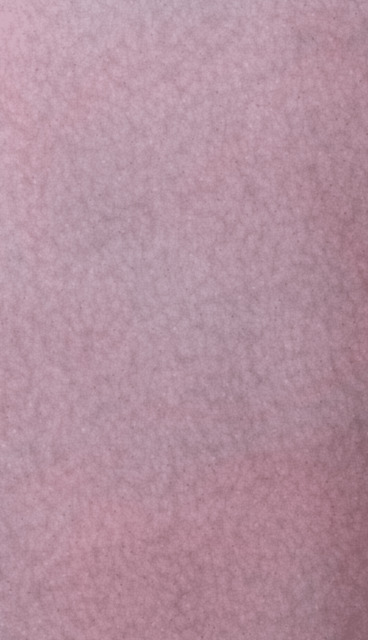
Write a Shadertoy shader that draws this texture.

```glsl
const vec3 SHADOW = vec3(0.53, 0.40, 0.44);
const vec3 MIDTONE = vec3(0.695, 0.555, 0.612);
const vec3 LIGHT = vec3(0.81, 0.69, 0.75);
const vec3 FLUSH = vec3(0.022, -0.016, -0.014);

vec2 hash2(vec2 p) {
    vec3 q = fract(p.xyx * vec3(0.1031, 0.1030, 0.0973));
    q += dot(q, q.yzx + 33.33);
    return fract((q.xx + q.yz) * q.zy);
}

mat2 rotation(float angle) {
    float c = cos(angle), s = sin(angle);
    return mat2(c, s, -s, c);
}

// Distance to the nearest scattered point, centred near zero
float cellular(vec2 p) {
    vec2 cell = floor(p);
    float nearest = 4.0;
    for (int y = -1; y <= 1; y++) {
        for (int x = -1; x <= 1; x++) {
            vec2 id = cell + vec2(x, y);
            vec2 d = id + hash2(id) - p;
            nearest = min(nearest, dot(d, d));
        }
    }
    return 0.45 - sqrt(nearest);
}

// Soft dots kept in only a share of the cells
float specks(vec2 p, float radius, float share) {
    vec2 id = floor(p);
    vec2 centre = 0.25 + 0.5 * hash2(id);
    vec2 pick = hash2(id + 71.0);
    float dotMask = 1.0 - smoothstep(0.3 * radius, radius, length(fract(p) - centre));
    return dotMask * step(pick.x, share) * (0.4 + 0.6 * pick.y);
}

// Broad blotches from warped, turning sine layers
float blotches(vec2 p) {
    float sum = 0.0, amplitude = 0.5;
    for (int i = 0; i < 5; i++) {
        p = rotation(1.1) * p + 0.45 * sin(p.yx * 1.3 + float(i));
        sum += amplitude * sin(p.x) * cos(p.y);
        p *= 1.7;
        amplitude *= 0.7;
    }
    return sum;
}

// Light falls off to the lower right, fastest along the edge
float lighting(vec2 uv) {
    float slope = 0.64 + 0.36 * (uv.y - 0.5) - 0.26 * (uv.x - 0.5);
    float edge = smoothstep(0.72, 1.05, uv.x) * (1.0 - 0.75 * uv.y);
    return slope - 0.38 * edge;
}

// Fine skin relief, slightly elongated and leaning
float relief(vec2 p) {
    vec2 q = rotation(-0.35) * p * vec2(1.0, 0.72);
    q += 0.004 * sin(q.yx * 47.0);
    return 0.24 * cellular(q * 58.0)
         + 0.22 * cellular(q * 105.0 + 17.0)
         + 0.22 * cellular(p * 230.0 + 41.0);
}

vec3 skinColor(float tone) {
    vec3 low = mix(SHADOW, MIDTONE, clamp(tone / 0.58, 0.0, 1.0));
    return mix(low, LIGHT, clamp((tone - 0.58) / 0.5, 0.0, 1.0));
}

void mainImage(out vec4 fragColor, in vec2 fragCoord) {
    vec2 uv = fragCoord / iResolution.xy;
    vec2 p = fragCoord / iResolution.y;

    float tone = lighting(uv) + 0.10 * blotches(p * 13.0) + relief(p);

    // Bright flecks and dark pores
    vec2 tilted = rotation(0.5) * p;
    tone += 0.20 * specks(tilted * 62.0, 0.24, 0.22);
    tone -= 0.24 * specks(tilted * 75.0 + 9.0, 0.22, 0.20);

    // Rosy and cool patches
    float warmth = blotches(p * 7.0 + 5.0) + 0.35 * (0.5 - uv.y);
    vec3 color = skinColor(tone) + FLUSH * warmth;
    fragColor = vec4(color, 1.0);
}
```
